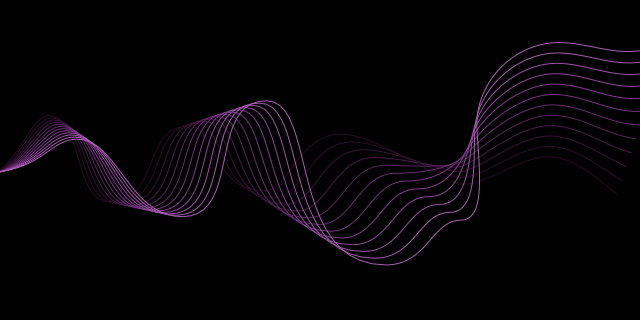
Give the GLSL for this background, as a Shadertoy shader.

```glsl
const int STRANDS = 12;
const int SPANS = 8;
const int STEPS = 20;
const float HALF_WIDTH = 0.15;

const vec3 BACKDROP = vec3(0.006, 0.005, 0.007);
const vec3 PLUM = vec3(0.15, 0.04, 0.13);
const vec3 VIOLET = vec3(0.50, 0.20, 0.55);
const vec3 ORCHID = vec3(0.68, 0.38, 0.72);

// Units are hundredths of the canvas height.
// Each vec4 holds the bright edge in xy and the dim edge in zw.
const vec4 KNOTS[9] = vec4[9](
    vec4(-5.2, 46.1, -5.2, 44.8),
    vec4(24.0, 56.5, 15.1, 63.8),
    vec4(57.0, 32.3, 33.9, 37.0),
    vec4(83.3, 68.5, 59.4, 60.7),
    vec4(120.6, 17.2, 82.8, 40.4),
    vec4(144.0, 31.2, 106.5, 58.1),
    vec4(149.0, 60.9, 141.9, 43.0),
    vec4(174.5, 86.7, 171.1, 51.0),
    vec4(209.1, 87.0, 192.7, 39.3));

// Bezier handles leaving the first knot of each span
const vec4 LEAVE[8] = vec4[8](
    vec4(18.2, 0, 9.1, 0),
    vec4(13.0, 0, 10.9, 0),
    vec4(18.8, 0, 16.9, 0),
    vec4(16.1, 0, 7.8, 0),
    vec4(13.0, 0, 7.3, 0),
    vec4(8.3, 0, 9.9, 0),
    vec4(0, 14.6, 7.8, -3.1),
    vec4(11.7, 0, 7.8, 0));

// Bezier handles arriving at the second knot of each span
const vec4 ARRIVE[8] = vec4[8](
    vec4(-8.6, 0, -5.7, 0),
    vec4(-16.9, 0, -10.9, 0),
    vec4(-18.8, 0, -15.6, 0),
    vec4(-31.0, 0, -16.9, 0),
    vec4(-9.1, 0, -13.0, 0),
    vec4(0.5, -12.5, -9.1, 3.6),
    vec4(-13.0, 0, -9.6, 0),
    vec4(-13.8, -6.8, -6.5, 5.7));

vec2 blendEdges(vec4 edges, float glow) {
    return mix(edges.zw, edges.xy, glow);
}

vec2 bezier(vec2 a, vec2 b, vec2 c, vec2 d, float t) {
    float s = 1.0 - t;
    return s * s * (s * a + 3.0 * t * b) + t * t * (3.0 * s * c + t * d);
}

float segmentDistance(vec2 p, vec2 a, vec2 b) {
    vec2 ab = b - a;
    float h = clamp(dot(p - a, ab) / max(dot(ab, ab), 1e-6), 0.0, 1.0);
    return length(p - a - h * ab);
}

// Distance to one curve span, skipped when its hull lies beyond reach
float spanDistance(vec2 p, vec2 a, vec2 b, vec2 c, vec2 d, float reach) {
    vec2 low = min(min(a, b), min(c, d)) - reach;
    vec2 high = max(max(a, b), max(c, d)) + reach;
    if (any(lessThan(p, low)) || any(greaterThan(p, high))) return 1e3;

    float nearest = 1e3;
    vec2 previous = a;
    for (int i = 1; i <= STEPS; i++) {
        vec2 next = bezier(a, b, c, d, float(i) / float(STEPS));
        nearest = min(nearest, segmentDistance(p, previous, next));
        previous = next;
    }
    return nearest;
}

float strandDistance(vec2 p, float glow, float reach) {
    float nearest = 1e3;
    for (int i = 0; i < SPANS; i++) {
        vec2 a = blendEdges(KNOTS[i], glow);
        vec2 d = blendEdges(KNOTS[i + 1], glow);
        vec2 b = a + blendEdges(LEAVE[i], glow);
        vec2 c = d + blendEdges(ARRIVE[i], glow);
        nearest = min(nearest, spanDistance(p, a, b, c, d, reach));
    }
    return nearest;
}

vec3 strandColor(float glow) {
    vec3 base = mix(PLUM, VIOLET, smoothstep(0.0, 0.65, glow));
    return mix(base, ORCHID, smoothstep(0.5, 1.0, glow));
}

void mainImage(out vec4 fragColor, in vec2 fragCoord) {
    float pixel = 100.0 / iResolution.y;
    vec2 p = fragCoord * pixel;
    vec3 color = BACKDROP;

    // Layer the strands from dim to bright
    for (int i = 0; i < STRANDS; i++) {
        float glow = float(i) / float(STRANDS - 1);
        float d = strandDistance(p, glow, HALF_WIDTH + pixel);
        float coverage = clamp((HALF_WIDTH - d) / pixel + 0.5, 0.0, 1.0);
        color = mix(color, strandColor(glow), coverage);
    }
    fragColor = vec4(color, 1.0);
}
```
